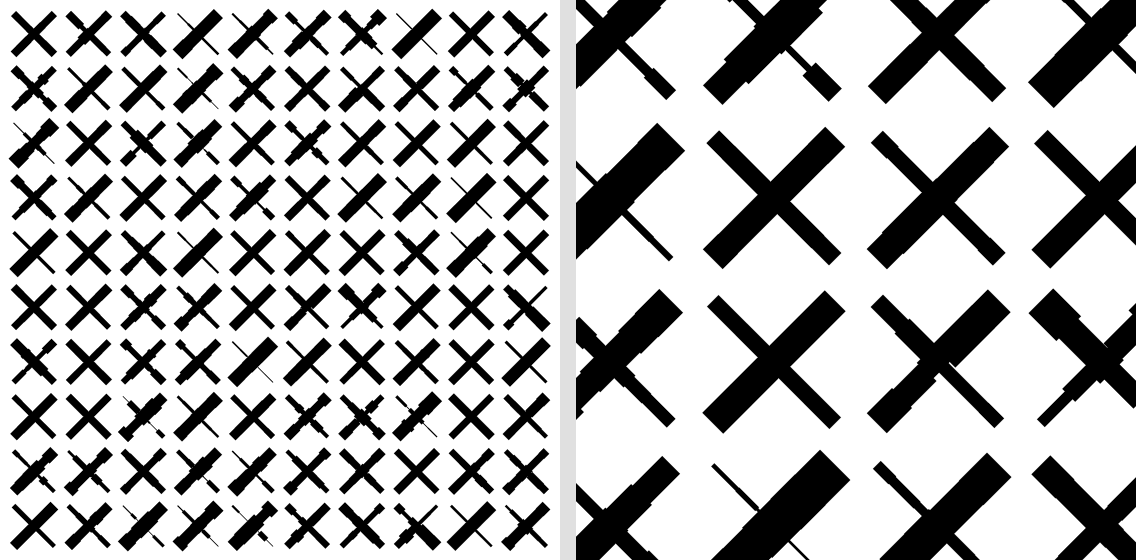
Left: the whole. Right: its middle third, enlarged.
Give the GLSL for this pattern, as a Shadertoy shader.

```glsl
// Ten by ten grid of black diagonal crosses whose two strokes trade thickness in steps.

const float GRID_COUNT = 10.0;
const float MARGIN = 0.0118;      // canvas units
const float ARM_LENGTH = 0.528;   // half stroke length, in cells
const float TOTAL_WIDTH = 0.28;   // both stroke widths together, in cells
const int SEGMENTS = 5;
const vec3 PAPER = vec3(1.0);
const vec3 INK = vec3(0.0);

float hash(vec2 p) {
    return fract(sin(dot(p, vec2(127.1, 311.7))) * 43758.5453);
}

// Soft step one pixel wide
float edge(float signedDistance, float pixel) {
    return clamp(signedDistance / pixel + 0.5, 0.0, 1.0);
}

// Position of a joint along the stroke; the two ends stay fixed
float jointPosition(vec2 cell, int index) {
    float t = float(index);
    if (index > 0 && index < SEGMENTS) {
        t += 0.8 * (hash(cell + 17.3 * float(index)) - 0.5);
    }
    return ARM_LENGTH * (2.0 * t / float(SEGMENTS) - 1.0);
}

// Part of the total width given to the rising stroke
float risingShare(vec2 cell, int index) {
    float base = mix(0.40, 0.92, hash(cell + 3.7));
    float unevenness = hash(cell + 51.9);
    float offset = hash(cell + 7.1 * float(index) + 83.0) - 0.5;
    return clamp(base + 0.7 * unevenness * unevenness * offset, 0.06, 0.95);
}

// Coverage of a butt-ended piece; p.x runs along it
float piece(vec2 p, float start, float end, float width, float pixel) {
    float span = edge(p.x - start, pixel) - edge(p.x - end, pixel);
    return span * edge(0.5 * width - abs(p.y), pixel);
}

float steppedCross(vec2 p, vec2 cell, float pixel) {
    vec2 rising = vec2(p.x + p.y, p.y - p.x) * sqrt(0.5);
    vec2 falling = vec2(p.x - p.y, p.x + p.y) * sqrt(0.5);
    float risingInk = 0.0;
    float fallingInk = 0.0;

    // Abutting pieces add up without seams
    for (int i = 0; i < SEGMENTS; i++) {
        float start = jointPosition(cell, i);
        float end = jointPosition(cell, i + 1);
        float share = risingShare(cell, i);
        risingInk += piece(rising, start, end, TOTAL_WIDTH * share, pixel);
        fallingInk += piece(falling, start, end, TOTAL_WIDTH * (1.0 - share), pixel);
    }
    return max(risingInk, fallingInk);
}

void mainImage(out vec4 fragColor, in vec2 fragCoord) {
    // Square canvas, centred on the shorter side
    float side = min(iResolution.x, iResolution.y);
    vec2 uv = (fragCoord - 0.5 * iResolution.xy) / side + 0.5;

    float scale = GRID_COUNT / (1.0 - 2.0 * MARGIN);
    vec2 gridPos = (uv - MARGIN) * scale;
    vec2 cell = floor(gridPos);
    float ink = steppedCross(fract(gridPos) - 0.5, cell, scale / side);

    // Keep the border clear
    bool inside = all(greaterThanEqual(cell, vec2(0.0))) && all(lessThan(cell, vec2(GRID_COUNT)));
    fragColor = vec4(mix(PAPER, INK, inside ? ink : 0.0), 1.0);
}
```
